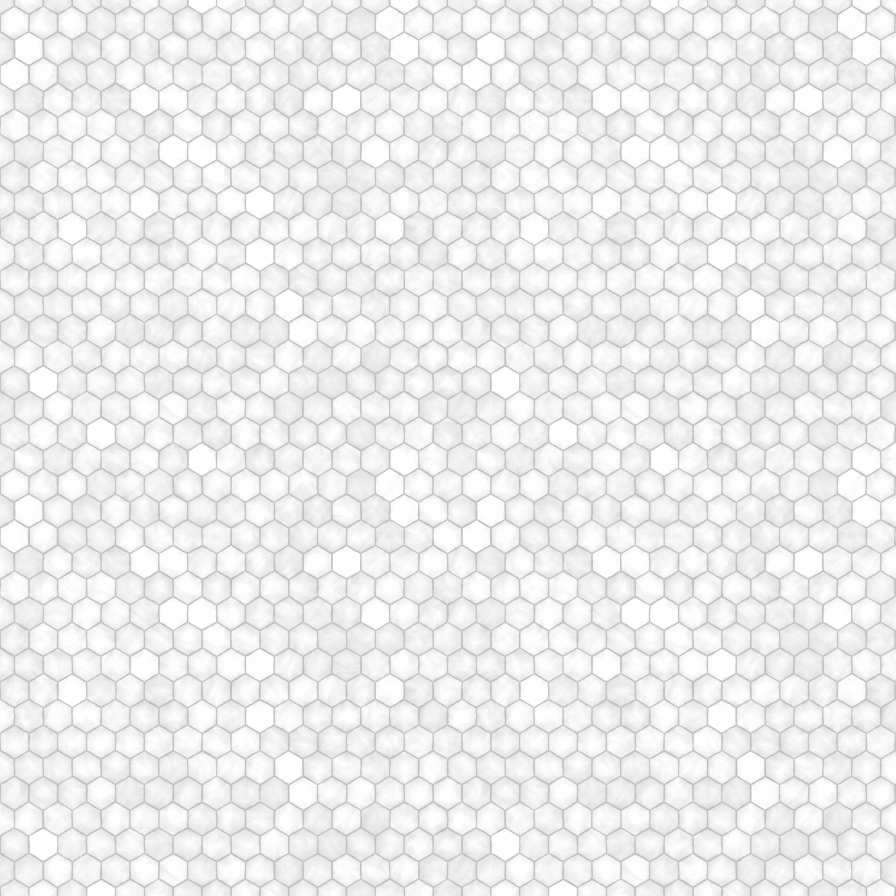
Reproduce this pattern procedurally as a Shadertoy shader.

```glsl
// Pale mottled hexagon mosaic tiles with thin grey grout, in a repeating 16 by 18 block.

vec2 hash22(vec2 p) {
    return fract(sin(vec2(dot(p, vec2(127.1, 311.7)), dot(p, vec2(269.5, 183.3)))) * 43758.5);
}

// Layered, warped sines, roughly -1 to 1
float clouds(vec2 p) {
    float sum = 0.0, amp = 0.5;
    for (int i = 0; i < 5; i++) {
        p = mat2(0.8, 0.6, -0.6, 0.8) * p * 1.8 + 0.9 * sin(p.yx * 1.3);
        sum += amp * sin(p.x) * sin(p.y);
        amp *= 0.66;
    }
    return sum;
}

// Nearest hexagon centre, in lattice steps; rows alternate between whole and half steps
vec2 hexCentre(vec2 p, vec2 lattice) {
    vec2 whole = round(p / lattice);
    vec2 halfway = floor(p / lattice) + 0.5;
    vec2 a = p - whole * lattice, b = p - halfway * lattice;
    return dot(a, a) < dot(b, b) ? whole : halfway;
}

void mainImage(out vec4 fragColor, in vec2 fragCoord) {
    vec2 uv = fragCoord / iResolution.y;
    float pixel = 31.03 / iResolution.y;

    // Hexagon grid: 31 tiles across, 35 rows down, measured from the top
    vec2 lattice = vec2(1.0, 1.7320508);
    vec2 p = vec2(uv.x * 31.03, ((1.0 - uv.y) * 34.9 + 0.1) * 0.8660254);
    vec2 centre = hexCentre(p, lattice);
    vec2 local = p - centre * lattice;
    vec2 seed = hash22(mod(centre, vec2(16.0, 9.0)) + 3.0);

    vec2 l = abs(local);
    float edge = 0.5 - max(l.x, dot(l, vec2(0.5, 0.8660254)));

    // Glaze: tone per tile, a few bright ones, soft mottling and a lighter middle
    float mottle = clouds(local * 2.6 + seed * 40.0);
    float blotch = clouds(local * 1.1 + seed.yx * 70.0);
    float tone = 0.918 + 0.055 * seed.x + 0.04 * smoothstep(0.9, 0.97, seed.x);
    tone += 0.045 * mottle + 0.03 * blotch;
    tone += 0.035 * smoothstep(0.05, 0.4, edge);
    tone -= 0.035 * exp(-edge * 14.0);
    vec3 color = vec3(min(tone, 0.995));

    // Faint warm wear gathered along the rims
    float wear = smoothstep(0.25, 0.7, blotch) * exp(-edge * 11.0);
    color -= wear * vec3(0.07, 0.078, 0.085);

    // Grout with slightly uneven sides
    float rim = edge + 0.012 * mottle;
    float grout = 1.0 - smoothstep(0.027 - 0.6 * pixel, 0.027 + 0.6 * pixel, rim);
    color = mix(color, vec3(0.775, 0.768, 0.763) + 0.03 * mottle, grout);

    fragColor = vec4(color, 1.0);
}
```
